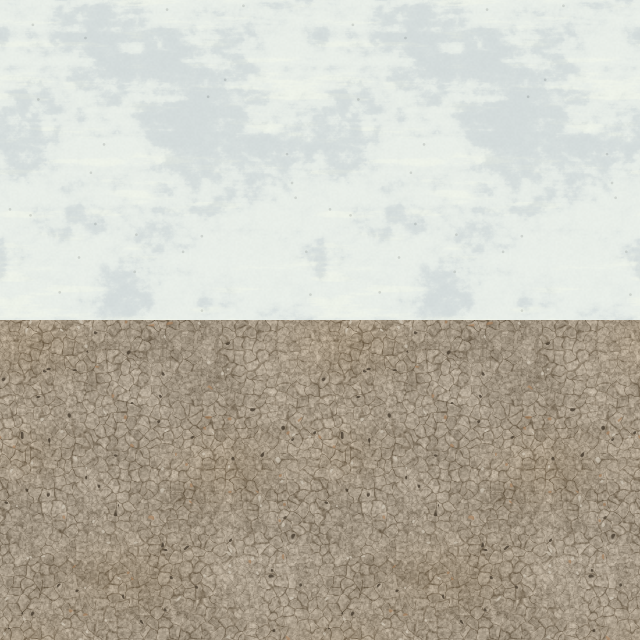
Give the GLSL for this texture, as a WebGL 2 fragment shader.

```glsl
#version 300 es
precision highp float;

uniform vec2 u_resolution;
out vec4 fragColor;

vec3 hash3(vec2 p) {
    vec3 q = fract(p.xyx * vec3(0.1031, 0.1030, 0.0973));
    q += dot(q, q.yxz + 33.33);
    return fract((q.xxy + q.yzz) * q.zyx);
}

// Value noise that repeats over the unit tile, with n lattice cells per side
float noise(vec2 p, vec2 n) {
    p *= n;
    vec2 i = floor(p), f = p - i;
    f = f * f * (3.0 - 2.0 * f);
    vec2 a = mod(i, n) + n * 3.0, b = mod(i + 1.0, n) + n * 3.0;
    return mix(mix(hash3(a).x, hash3(vec2(b.x, a.y)).x, f.x),
               mix(hash3(vec2(a.x, b.y)).x, hash3(b).x, f.x), f.y);
}

float fbm(vec2 p, vec2 n) {
    float sum = 0.0, amp = 0.5;
    for (int i = 0; i < 5; i++) {
        sum += amp * noise(p, n);
        n *= 2.0;
        amp *= 0.56;
    }
    return sum / 1.074;
}

// Soft elliptical stain, wrapped around the tile
float stain(vec2 p, vec2 centre, vec2 radius) {
    vec2 d = (fract(p - centre + 0.5) - 0.5) / radius;
    return exp(-dot(d, d));
}

// Tiled cells: x = gap between the two nearest points, y = cell tone, z = nearest distance
vec3 cells(vec2 p, float n) {
    p *= n;
    vec2 base = floor(p);
    float near = 9.0, second = 9.0, tone = 0.0;
    for (int y = -1; y <= 1; y++)
    for (int x = -1; x <= 1; x++) {
        vec2 cell = base + vec2(x, y);
        vec3 h = hash3(mod(cell, n) + n * 5.0);
        float d = length(cell + 0.1 + 0.8 * h.xy - p);
        second = min(second, max(near, d));
        if (d < near) { near = d; tone = h.z; }
    }
    return vec3(second - near, tone, near);
}

vec3 plaster(vec2 p) {
    // Broad worn areas and pale bands
    float wear = 0.42 * stain(p, vec2(0.60, 0.66), vec2(0.17, 0.28))
               + 0.36 * stain(p, vec2(0.27, 0.84), vec2(0.17, 0.12))
               + 0.34 * stain(p, vec2(0.04, 0.62), vec2(0.13, 0.16))
               + 0.30 * stain(p, vec2(0.83, 0.50), vec2(0.12, 0.09))
               + 0.28 * stain(p, vec2(0.36, 0.12), vec2(0.14, 0.08))
               - 0.20 * stain(p, vec2(0.42, 0.53), vec2(0.10, 0.16))
               - 0.20 * stain(p, vec2(0.75, 0.20), vec2(0.30, 0.10));
    // Ragged flakes and horizontal trowel marks
    float flakes = fbm(p, vec2(8.0, 10.0)) - 0.5;
    float fine = fbm(p, vec2(28.0, 32.0)) - 0.5;
    float streaks = fbm(p + 0.01 * flakes, vec2(3.0, 26.0)) - 0.5;
    float upper = smoothstep(0.15, 0.85, p.y);
    float grey = wear + 1.3 * flakes + 0.9 * fine + mix(0.6, 1.2, upper) * streaks;
    grey = 0.55 * smoothstep(-0.30, 0.65, grey) + 0.45 * smoothstep(0.06, 0.36, grey);
    vec3 col = mix(vec3(0.913, 0.934, 0.911), vec3(0.832, 0.862, 0.860), grey);
    // Cream scrapes, grain and sparse pits
    float cream = smoothstep(0.58, 0.75, fbm(p + 0.37, vec2(5.0, 30.0)));
    col += cream * vec3(0.022, 0.018, 0.004);
    col += 0.014 * (noise(p, vec2(180.0)) - 0.5);
    vec3 pit = cells(p, 18.0);
    col -= 0.10 * step(0.92, pit.y) * (1.0 - smoothstep(0.04, 0.11, pit.z));
    return col;
}

vec3 earth(vec2 p) {
    // Bent coordinates make the crack network irregular
    vec2 bend = vec2(noise(p, vec2(50.0)), noise(p + 0.43, vec2(50.0))) - 0.5;
    vec2 q = p + 0.016 * bend;
    vec3 large = cells(q, 30.0), small = cells(q, 62.0);
    float patches = fbm(p, vec2(5.0)) - 0.5;
    float pale = 0.5 * stain(p, vec2(0.45, 0.70), vec2(0.22, 0.20))
               + 0.4 * stain(p, vec2(0.18, 0.42), vec2(0.15, 0.14))
               + 0.4 * stain(p, vec2(0.87, 0.30), vec2(0.15, 0.18));
    float warm = 0.7 * stain(p, vec2(0.08, 0.93), vec2(0.18, 0.12))
               + 0.6 * stain(p, vec2(0.70, 0.54), vec2(0.16, 0.12))
               + 0.5 * stain(p, vec2(0.40, 0.20), vec2(0.22, 0.12))
               + 0.4 * stain(p, vec2(0.08, 0.58), vec2(0.12, 0.10));
    vec3 col = vec3(0.657, 0.609, 0.539) + 0.13 * patches;
    col += pale * vec3(0.035, 0.038, 0.043) - warm * vec3(0.022, 0.037, 0.057);
    // Pebble faces and broken cracks
    col += 0.055 * (large.y - 0.5) + 0.055 * (small.y - 0.5);
    float broken = smoothstep(0.30, 0.65, fbm(p + 0.21, vec2(14.0)) + 0.15 * pale);
    float crack = 1.0 - smoothstep(0.02, 0.20, large.x);
    float fissure = 1.0 - smoothstep(0.02, 0.26, small.x);
    col -= vec3(0.13, 0.135, 0.14) * crack * mix(0.25, 1.0, broken);
    col -= 0.055 * fissure * mix(1.0, 0.5, broken);
    // Sand grain, then scattered dark holes, white chips and rusty stones
    col += 0.13 * (noise(p, vec2(128.0)) - 0.5) + 0.09 * (noise(p, vec2(230.0)) - 0.5);
    vec3 grit = cells(p + 0.015 * bend, 44.0);
    float speck = 1.0 - smoothstep(0.12, 0.32, grit.z);
    col = mix(col, vec3(0.27, 0.23, 0.18), 0.8 * speck * step(0.978, grit.y));
    col = mix(col, vec3(0.83, 0.80, 0.74), 0.7 * speck * step(grit.y, 0.035));
    float rust = step(0.50, grit.y) * step(grit.y, 0.525);
    return mix(col, vec3(0.66, 0.49, 0.34), 0.6 * speck * rust);
}

void main() {
    vec2 uv = gl_FragCoord.xy / u_resolution;
    vec2 tile = fract(uv * 2.0);
    // Plaster wall above, cracked ground below
    float wall = clamp((uv.y - 0.5) * u_resolution.y + 0.5, 0.0, 1.0);
    fragColor = vec4(mix(earth(tile), plaster(tile), wall), 1.0);
}
```
